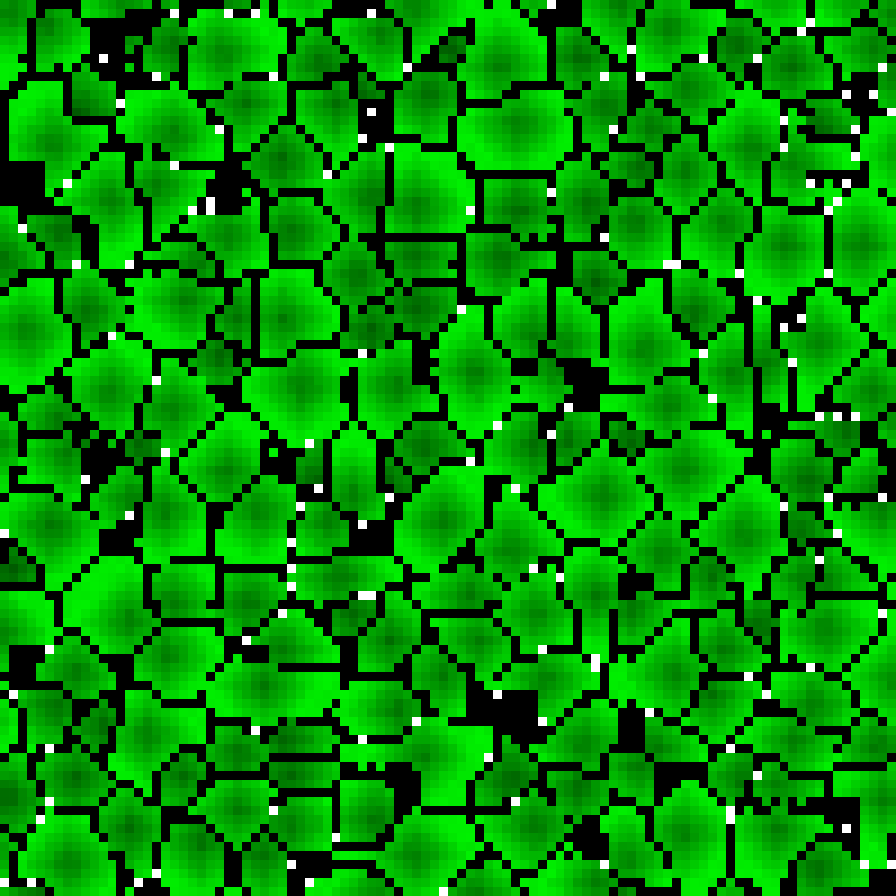
Give the GLSL for this texture, as a WebGL 1 fragment shader.

```glsl
precision highp float;

uniform vec2 u_resolution;

const float TILES = 100.0;       // square tiles across the canvas
const float SEED_SPACING = 7.5;  // mean seed distance in tiles
const float MAX_DELAY = 4.5;     // head start of the earliest seeds in tiles

float hash(vec2 p, float salt) {
  vec3 q = fract(vec3(p.xyx) * vec3(0.1031, 0.1030, 0.0973) + salt * 0.137);
  q += dot(q, q.yzx + 33.33);
  return fract((q.x + q.y) * q.z);
}

// Mostly diamond-shaped distance, slightly rounded
float growthDistance(vec2 v) {
  return mix(abs(v.x) + abs(v.y), length(v), 0.3);
}

// Returns radius inside the winning cell, gap to the runner-up, lateness
vec3 growCells(vec2 tile) {
  vec2 home = floor(tile / SEED_SPACING);
  float first = 1e3;
  float second = 1e3;
  float radius = 0.0;
  float lateness = 0.0;
  for (int y = -2; y <= 2; y++) {
    for (int x = -2; x <= 2; x++) {
      vec2 id = home + vec2(float(x), float(y));
      vec2 jitter = vec2(hash(id, 1.0), hash(id, 2.0));
      vec2 seed = (id + jitter) * SEED_SPACING;
      float late = hash(id, 3.0);
      float reach = growthDistance(tile - seed);
      float arrival = reach + late * MAX_DELAY;
      if (arrival < first) {
        second = first;
        first = arrival;
        radius = reach;
        lateness = late;
      } else {
        second = min(second, arrival);
      }
    }
  }
  return vec3(radius, second - first, lateness);
}

// Dark heart brightening towards the rim
vec3 leafColor(float radius, float lateness, float grain) {
  float green = 0.47 + 0.075 * radius - 0.13 * lateness * lateness;
  green = min(green, 0.92) + 0.05 * (grain - 0.5);
  return vec3(0.0, green, 0.0);
}

// Black seams with a few white sparks
vec3 seamColor(float chance) {
  return vec3(step(chance, 0.045));
}

void main() {
  vec2 tile = floor(gl_FragCoord.xy / u_resolution * TILES);
  vec3 cell = growCells(tile);

  float roughness = 0.7 * (hash(tile, 4.0) - 0.5);
  bool onSeam = cell.y + roughness < 0.95;

  vec3 color = onSeam
    ? seamColor(hash(tile, 5.0))
    : leafColor(cell.x, cell.z, hash(tile, 6.0));
  gl_FragColor = vec4(color, 1.0);
}
```
